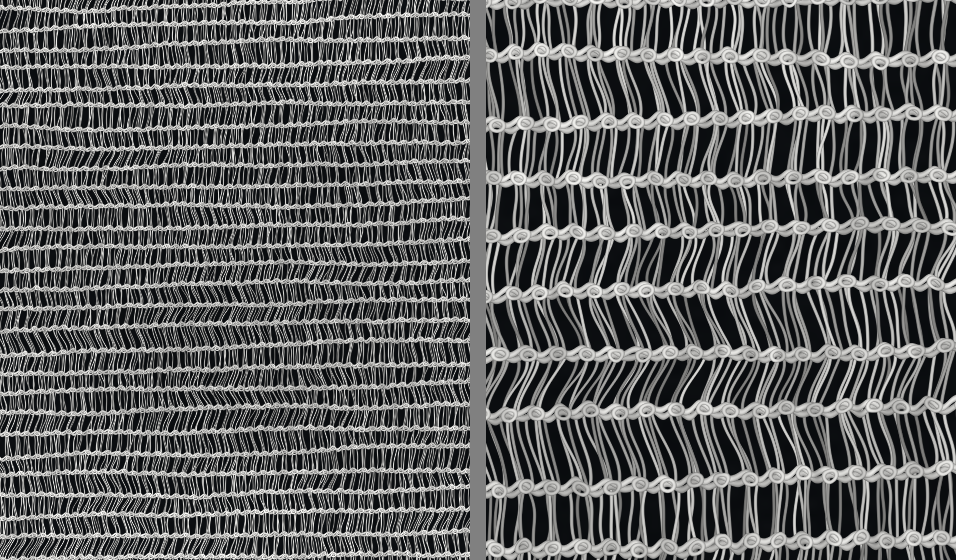
Left, the full canvas; right, a detail of the centre.
This texture is drawn by a WebGL 1 fragment shader. Its source:

```glsl
precision highp float;
// Open drop-stitch knit: wavy pale yarn bars joined by thin, leaning strands over a dark ground.
uniform vec2 u_resolution;

const float TAU = 6.2831853;
const float ROWS = 27.3;      // bars per canvas height
const float STITCHES = 57.0;  // stitches per canvas height, 48 across
const float ASPECT = ROWS / STITCHES;

float hash(vec2 p) {
  return fract(sin(dot(p, vec2(127.1, 311.7))) * 43758.5453);
}

float noise(vec2 p) {
  vec2 i = floor(p), f = fract(p);
  f = f * f * (3.0 - 2.0 * f);
  return mix(mix(hash(i), hash(i + vec2(1, 0)), f.x),
             mix(hash(i + vec2(0, 1)), hash(i + vec2(1, 1)), f.x), f.y);
}

// Height of a bar above its even position, in rows
float barRise(float row, float x) {
  return 0.32 * noise(vec2(x * 6.0, row * 7.3)) + 0.08 * noise(vec2(x * 28.0, row * 3.7));
}

// Sideways slip of the stitches on a bar, in stitches
float barSlip(float row, float x) {
  return 1.1 * noise(vec2(x * 5.0 + 9.0, row * 5.3)) + 0.3 * noise(vec2(x * 16.0, row * 2.9));
}

// Lay a rounded thread over the colour; distances are in rows
vec3 layThread(vec3 under, float dist, float halfWidth, float tone) {
  float pixel = ROWS / u_resolution.y;
  float cover = clamp((halfWidth - dist) / pixel + 0.5, 0.0, 1.0);
  float roundness = 1.0 - 0.4 * min(dist * dist / (halfWidth * halfWidth), 1.0);
  return mix(under, vec3(1.0, 0.998, 0.985) * tone * roundness, cover);
}

vec3 layStrands(vec3 color, float u, float t, float row, float x) {
  float slip = mix(barSlip(row, x), barSlip(row + 1.0, x), smoothstep(0.0, 1.0, t));
  float s = u - slip;
  for (int j = -1; j <= 1; j++) {
    float stitch = floor(s) + float(j);
    for (int k = 0; k < 4; k++) {
      vec2 id = vec2(stitch + 0.23 * float(k), row);
      float spread = (float(k) - 1.5) * 0.17;
      float low = spread + 0.32 * (hash(id) - 0.5);
      float high = spread + 0.32 * (hash(id + 17.3) - 0.5);
      float bend = 0.11 * (hash(id + 5.1) - 0.5) * sin(TAU * t)
                 + 0.3 * (hash(id + 8.6) - 0.5) * sin(0.5 * TAU * t);
      float center = stitch + 0.5 + mix(low, high, t) + bend;
      float tone = mix(0.52, 0.92, hash(id + 31.7));
      color = layThread(color, abs(s - center) * ASPECT, 0.029, tone);
    }
  }
  return color;
}

vec3 layBar(vec3 color, float u, float v, float row, float x) {
  float s = u - barSlip(row, x);
  float y = v - row - barRise(row, x);
  y += 0.07 * (noise(vec2(s * 2.3, row * 4.1)) - 0.5);
  float tone = 0.8 + 0.2 * noise(vec2(s * 3.0, row * 9.0));
  float wave = cos(TAU * s);

  // Two yarns wound around each other
  color = layThread(color, abs(y + 0.045 + 0.05 * wave), 0.058, tone * 0.88);
  color = layThread(color, abs(y - 0.04 + 0.055 * cos(TAU * s + 0.9)), 0.055, tone);

  // A small loop locks each stitch
  float stitch = floor(s);
  vec2 toKnot = vec2((s - stitch - 0.5) * ASPECT, y);
  toKnot -= 0.06 * (vec2(hash(vec2(stitch, row)), hash(vec2(row, stitch))) - 0.5);
  float ring = abs(length(toKnot * vec2(0.8, 1.0)) - 0.09);
  return layThread(color, ring, 0.031, tone);
}

void main() {
  vec2 p = gl_FragCoord.xy / u_resolution.y;

  // Tilt and uneven stretch of the cloth
  float tilt = 0.014 + 0.024 * sin(3.14 * clamp(p.y, 0.0, 1.0));
  float v = (p.y - tilt * p.x) * ROWS + 0.5 * noise(p * vec2(2.0, 5.0));
  float u = p.x * STITCHES + 0.9 * noise(p * 4.0 + 3.0);

  // Bars just below and above this point
  float row = floor(v);
  row -= step(v, row + barRise(row, p.x));
  float low = row + barRise(row, p.x);
  float high = row + 1.0 + barRise(row + 1.0, p.x);
  float t = (v - low) / (high - low);

  vec3 color = vec3(0.035, 0.045, 0.056) + 0.015 * noise(p * 150.0);
  color = layStrands(color, u, t, row, p.x);
  color = layBar(color, u, v, row, p.x);
  color = layBar(color, u, v, row + 1.0, p.x);

  // Soft unevenness of the light
  color *= 0.92 + 0.14 * noise(p * 3.0 + 7.0);
  gl_FragColor = vec4(color, 1.0);
}
```
